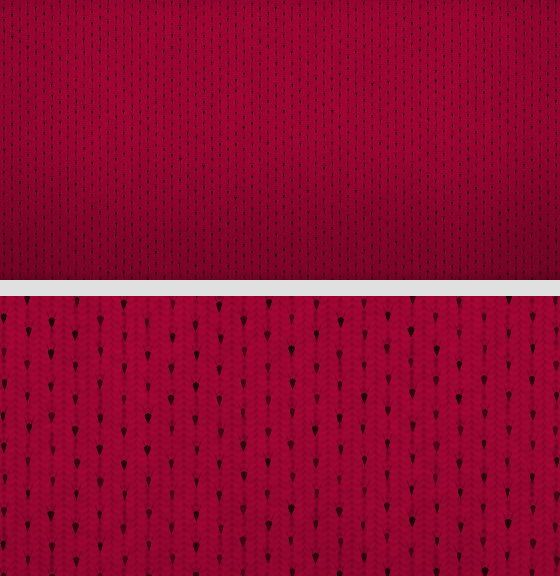
Top, the full canvas; bottom, a detail of the centre.
A WebGL 2 fragment shader for this texture:

```glsl
#version 300 es
precision highp float;
// Crimson mesh knit: 70 columns by 26 staggered rows of small pointed holes.
// Fine wales of V stitches fill the cloth; hashes vary the holes and the yarn,
// and a soft light falls off toward the lower edge and the corners.
uniform vec2 u_resolution;
out vec4 fragColor;

float hash(vec2 p) {
  vec3 q = fract(vec3(p.xyx) * 0.1031);
  q += dot(q, q.yzx + 33.33);
  return fract((q.x + q.y) * q.z);
}

float valueNoise(vec2 p) {
  vec2 i = floor(p), f = fract(p);
  f = f * f * (3.0 - 2.0 * f);
  return mix(mix(hash(i), hash(i + vec2(1, 0)), f.x),
             mix(hash(i + vec2(0, 1)), hash(i + vec2(1, 1)), f.x), f.y);
}

// Coverage of one hole: broad above, tapering to a point, in column widths
float holeMask(vec2 q, float size, float soft) {
  float rise = smoothstep(-0.4, 0.14, q.y);
  float crown = 1.0 - smoothstep(0.12, 0.26, q.y);
  float halfWidth = 0.15 * size * rise * crown;
  return 1.0 - smoothstep(-soft, soft, abs(q.x) - halfWidth + 0.025);
}

// Two thin shadows that spread upward from a hole where the yarns part
float partingMask(vec2 q, float soft) {
  float d = abs(abs(q.x) - 0.06 - 0.4 * max(q.y - 0.1, 0.0)) - 0.03;
  float span = smoothstep(0.12, 0.2, q.y) * (1.0 - smoothstep(0.35, 0.55, q.y));
  return span * (1.0 - smoothstep(-soft, soft, d));
}

// Brightness of the V stitches, two wales per column and five courses per row
float stitchShade(vec2 grid) {
  float side = abs(fract(grid.x * 2.0) - 0.5);
  float strand = 0.5 + 0.5 * cos(6.2832 * (grid.y * 5.0 - side * 1.2));
  float groove = smoothstep(0.25, 0.5, side);
  return 0.955 + 0.07 * strand - 0.11 * groove * (1.1 - 0.6 * strand);
}

void main() {
  vec2 uv = gl_FragCoord.xy / u_resolution;
  vec2 canvas = uv * vec2(2.0, 1.0);

  // Staggered cells in rows that drift gently up and down
  vec2 grid = uv * vec2(70.0, 26.0);
  float column = floor(grid.x);
  grid.y += 0.5 * mod(column, 2.0) + 0.2 * (hash(vec2(column, 7.0)) - 0.5);
  grid.y += 0.5 * valueNoise(vec2(column * 0.12, uv.y * 3.0));
  vec2 cell = vec2(column, floor(grid.y));
  vec2 local = (fract(grid) - 0.5) * vec2(1.0, 1.35);
  float soft = 0.5 * 70.0 / u_resolution.x;

  // Knit surface with yarn grain and faint tone changes
  float shade = stitchShade(grid);
  shade += 0.09 * (valueNoise(canvas * 170.0) - 0.5);
  shade += 0.04 * (valueNoise(canvas * vec2(35.0, 8.0)) - 0.5);

  // Broken seam of specks between the holes
  float seam = 1.0 - smoothstep(0.02, 0.15, abs(local.x));
  float speck = smoothstep(0.45, 0.9, valueNoise(grid * vec2(3.0, 5.0)));
  shade -= seam * (0.03 + 0.16 * speck);

  // Light: full above the middle, dim at the base and the rim
  float light = 1.0 - 0.19 * smoothstep(0.6, 0.0, uv.y);
  light -= 0.10 * smoothstep(0.04, 0.0, uv.y);
  light -= 0.05 * smoothstep(0.06, 0.0, 1.0 - uv.y);
  light -= 0.07 * smoothstep(0.3, 0.5, abs(uv.x - 0.5));
  vec3 crimson = vec3(0.63, 0.02, 0.202);
  vec3 color = crimson * shade * light;

  // Holes differ a little in place, size and depth
  vec2 jitter = vec2(hash(cell), hash(cell + 31.7)) - 0.5;
  vec2 q = local - jitter * vec2(0.1, 0.14);
  float size = mix(0.75, 1.15, hash(cell + 57.3));
  float depth = mix(0.55, 0.95, hash(cell + 83.1));
  color *= 1.0 - 0.25 * depth * partingMask(q, soft);
  vec3 holeColor = vec3(0.09, 0.005, 0.03);
  color = mix(color, holeColor, holeMask(q, size, soft) * depth);

  fragColor = vec4(color, 1.0);
}
```
